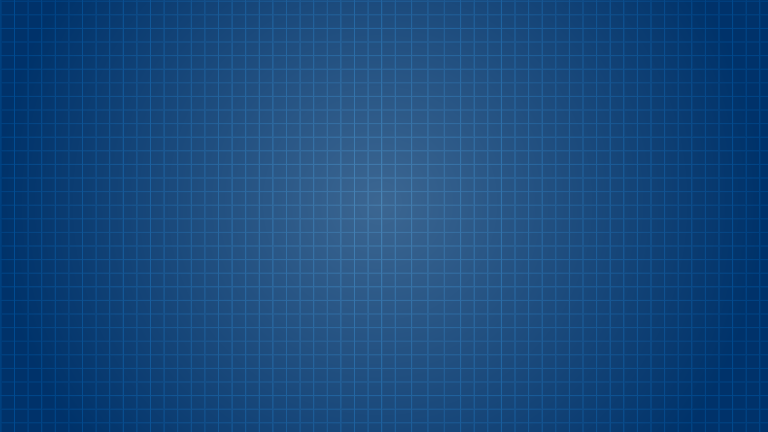
Give the GLSL for this pattern, as a Shadertoy shader.

```glsl
// Column coordinate in cells; four columns right of centre are wider
float columnCoord(float x) {
    float s = x - 0.915;
    return 29.0 + (min(s, 0.0) + max(s - 0.1512, 0.0)) / 0.03148
                + clamp(s, 0.0, 0.1512) / 0.0378;
}

// Exact pixel coverage of a thin line, so it keeps its weight at any size
float lineCoverage(float d, float width, float pixel) {
    float lo = max(d - 0.5 * pixel, -0.5 * width);
    float hi = min(d + 0.5 * pixel, 0.5 * width);
    return clamp((hi - lo) / pixel, 0.0, 1.0);
}

// Slight change of ink strength from one line to the next
float inkStrength(float index) {
    return 1.0 + 0.1 * sin(index * 2.3) + 0.08 * sin(index * 0.71 + 1.0);
}

void mainImage(out vec4 fragColor, in vec2 fragCoord) {
    float pixel = 1.0 / iResolution.y;
    vec2 p = fragCoord * pixel;
    float aspect = iResolution.x * pixel;

    // Soft glow fading to deep blue at the sides
    float radius = length(p - vec2(0.495 * aspect, 0.53));
    float fade = clamp(radius / 0.88, 0.0, 1.0);
    vec3 color = mix(vec3(0.235, 0.402, 0.572), vec3(0.0, 0.198, 0.415), fade);

    // Grid lines, with rows counted from the top
    bool wide = p.x > 0.915 && p.x < 1.0662;
    vec2 cellSize = vec2(wide ? 0.0378 : 0.03148, 0.03148);
    vec2 grid = vec2(columnCoord(p.x), (1.0 - p.y - 0.0028) / 0.03148);
    vec2 index = round(grid);
    vec2 d = (grid - index) * cellSize;
    float column = lineCoverage(d.x, 0.0023, pixel) * inkStrength(index.x);
    float row = lineCoverage(d.y, 0.0023, pixel) * inkStrength(index.y + 7.0) * 0.85;

    // Lines are paler in the glow and purer blue at the sides
    vec3 ink = mix(vec3(0.36, 0.68, 0.9), vec3(0.0, 0.5, 0.9), fade);
    color = mix(color, ink, max(column, row) * mix(0.42, 0.27, fade));

    fragColor = vec4(color, 1.0);
}
```
